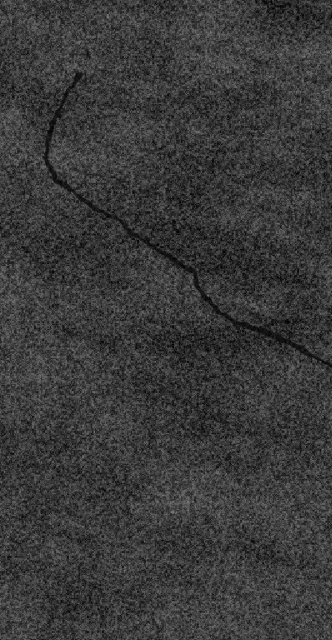
Reproduce this texture procedurally as a WebGL 2 fragment shader.

```glsl
#version 300 es
precision highp float;
// Dark grey, grainy stone sheet crossed by one ragged black crack.
// Layered value noise gives clouds and streaks, hashed cells give the grain,
// and distances to short segments give the crack and its faint hairlines.

#define BASE_GREY 0.232
#define CRACK_GREY 0.075
#define GRAIN_CELLS 512.0
#define FINE_GRAIN 0.115
#define SOFT_GRAIN 0.20
#define CLOUD_DEPTH 0.17
#define STREAK_DEPTH 0.15
#define CRACK_HALF_WIDTH 0.0033
#define HAIR_HALF_WIDTH 0.0012
#define HAIR_DEPTH 0.72
#define RAGGEDNESS 0.007

uniform vec2 u_resolution;
out vec4 fragColor;

const int CRACK_POINTS = 15;
const vec2 crackPath[CRACK_POINTS] = vec2[](
    vec2(0.126, 0.885), vec2(0.102, 0.854), vec2(0.083, 0.811),
    vec2(0.074, 0.755), vec2(0.085, 0.719), vec2(0.133, 0.686),
    vec2(0.176, 0.661), vec2(0.234, 0.616), vec2(0.302, 0.577),
    vec2(0.305, 0.556), vec2(0.328, 0.525), vec2(0.368, 0.496),
    vec2(0.423, 0.480), vec2(0.475, 0.452), vec2(0.530, 0.422));

// Each hairline is a start point and an end point.
const int HAIRS = 10;
const vec4 hairlines[HAIRS] = vec4[](
    vec4(0.132, 0.968, 0.138, 0.888), vec4(0.190, 0.762, 0.245, 0.766),
    vec4(0.245, 0.766, 0.280, 0.780), vec4(0.115, 0.733, 0.175, 0.722),
    vec4(0.175, 0.722, 0.295, 0.680), vec4(0.395, 0.622, 0.450, 0.603),
    vec4(0.450, 0.603, 0.530, 0.598), vec4(0.012, 0.444, 0.029, 0.427),
    vec4(0.146, 0.174, 0.153, 0.146), vec4(0.012, 0.154, 0.040, 0.149));

float hash(vec2 p) {
    vec3 q = fract(p.xyx * 0.1031);
    q += dot(q, q.yzx + 33.33);
    return fract((q.x + q.y) * q.z);
}

float valueNoise(vec2 p) {
    vec2 cell = floor(p), f = fract(p);
    f = f * f * (3.0 - 2.0 * f);
    float low = mix(hash(cell), hash(cell + vec2(1, 0)), f.x);
    float high = mix(hash(cell + vec2(0, 1)), hash(cell + vec2(1, 1)), f.x);
    return mix(low, high, f.y);
}

float fbm(vec2 p) {
    float sum = 0.0, weight = 0.5;
    for (int i = 0; i < 4; i++) {
        sum += weight * valueNoise(p);
        p = mat2(1.6, 1.2, -1.2, 1.6) * p + 17.3;
        weight *= 0.5;
    }
    return sum / 0.9375;
}

// Streaks keep their direction, so the octaves are not rotated.
float streakNoise(vec2 p) {
    return 0.6 * valueNoise(p) + 0.4 * valueNoise(p * 2.1 + 41.7);
}

float segmentDistance(vec2 p, vec2 a, vec2 b) {
    vec2 ab = b - a;
    return length(p - a - ab * clamp(dot(p - a, ab) / dot(ab, ab), 0.0, 1.0));
}

float stroke(float dist, float halfWidth, float softness) {
    return 1.0 - smoothstep(halfWidth - softness, halfWidth + softness, dist);
}

void main() {
    vec2 p = gl_FragCoord.xy / u_resolution.y;
    float pixel = 1.0 / u_resolution.y;

    // Clouds, near-level streaks and the darker upper right
    vec2 drift = vec2(valueNoise(p * 9.0), valueNoise(p * 9.0 + 31.0)) - 0.5;
    float clouds = fbm(p * vec2(9.0, 13.0) + drift * 1.2 + 5.0) - 0.5;
    vec2 tilted = vec2(p.x, p.y + 0.18 * p.x) + drift * 0.03;
    float streaks = streakNoise(tilted * vec2(9.0, 55.0) + 12.0) - 0.5;
    float upperRight = smoothstep(0.08, 0.35, p.x) * smoothstep(0.35, 0.6, p.y);
    vec2 fromShade = (p - vec2(0.44, 0.66)) / vec2(0.22, 0.17);
    float grey = BASE_GREY + CLOUD_DEPTH * clouds;
    grey += STREAK_DEPTH * streaks * mix(0.35, 0.75, upperRight);
    grey += 0.012 * (1.0 - smoothstep(0.0, 0.25, p.x));
    grey -= 0.03 * exp(-dot(fromShade, fromShade));

    // Ragged crack and broken hairlines
    vec2 ragged = vec2(valueNoise(p * 55.0), valueNoise(p * 55.0 + 73.0)) - 0.5;
    ragged += 0.5 * (vec2(valueNoise(p * 150.0), valueNoise(p * 150.0 + 19.0)) - 0.5);
    vec2 q = p + RAGGEDNESS * ragged;
    float crackDist = 1.0, hairDist = 1.0;
    for (int i = 0; i < CRACK_POINTS - 1; i++)
        crackDist = min(crackDist, segmentDistance(q, crackPath[i], crackPath[i + 1]));
    for (int i = 0; i < HAIRS; i++)
        hairDist = min(hairDist, segmentDistance(q, hairlines[i].xy, hairlines[i].zw));
    float width = CRACK_HALF_WIDTH * (0.55 + 0.9 * valueNoise(p * 26.0));
    float crack = stroke(crackDist, width, max(0.0014, pixel));
    float breaks = smoothstep(0.2, 0.7, valueNoise(p * 48.0 + 8.0));
    float hair = HAIR_DEPTH * breaks * stroke(hairDist, HAIR_HALF_WIDTH, max(0.0018, pixel));
    float dark = max(crack, hair);

    // Speckle, muted inside the dark lines
    vec2 cell = floor(p * GRAIN_CELLS);
    float grain = FINE_GRAIN * (hash(cell) + hash(cell + 631.0) - 1.0);
    grain += SOFT_GRAIN * (valueNoise(p * GRAIN_CELLS * 0.57 + 97.0) - 0.5);
    grey = mix(grey, CRACK_GREY, dark) + grain * mix(1.0, 0.4, dark);

    fragColor = vec4(vec3(clamp(grey, 0.0, 1.0)), 1.0);
}
```
